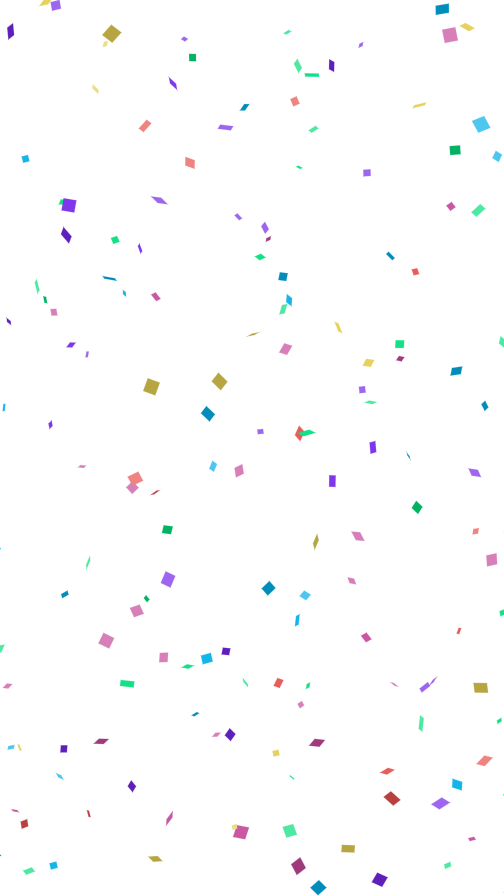
Write a WebGL 1 fragment shader that draws this pattern.

```glsl
precision highp float;
// Sparse tumbling confetti: foreshortened paper squares scattered on white.

uniform vec2 u_resolution;

#define CELLS_ACROSS 6.0   // grid cells over the canvas width, per layer
#define LAYERS 3           // overlaid grids, to hide the regular spacing
#define FILL 0.82          // chance that a cell holds a piece
#define HALF_MIN 0.0050    // half side of the smallest piece, canvas widths
#define HALF_MAX 0.0140    // half side of the largest piece
#define THINNEST 0.16      // narrowest foreshortening, seen nearly edge-on
#define EDGE 0.75          // edge softness in device pixels

const float TAU = 6.28319;

vec3 hash3(vec3 p) {
  p = fract(p * vec3(0.1031, 0.1030, 0.0973));
  p += dot(p, p.yzx + 33.33);
  return fract((p.xxy + p.yzz) * p.zyx);
}

vec2 rotate(vec2 p, float angle) {
  float c = cos(angle), s = sin(angle);
  return vec2(c * p.x - s * p.y, s * p.x + c * p.y);
}

// Paper hue picked by a random number, weighted by the interval lengths
vec3 paperColor(float pick) {
  vec3 pink   = vec3(0.79, 0.34, 0.64);
  vec3 green  = vec3(0.08, 0.88, 0.52);
  vec3 blue   = vec3(0.08, 0.71, 0.92);
  vec3 yellow = vec3(0.90, 0.82, 0.36);
  vec3 red    = vec3(0.91, 0.36, 0.35);
  vec3 purple = vec3(0.50, 0.21, 0.92);
  vec3 color = pink;
  color = mix(color, green,  step(0.22, pick));
  color = mix(color, blue,   step(0.45, pick));
  color = mix(color, yellow, step(0.61, pick));
  color = mix(color, red,    step(0.74, pick));
  color = mix(color, purple, step(0.82, pick));
  return color;
}

// Bright, plain or shaded side of the paper
vec3 lightPaper(vec3 color, float light) {
  vec3 bright = mix(color, vec3(1.0), 0.24);
  vec3 shaded = max(color * 0.86 - 0.06, 0.0);
  return light < 0.38 ? bright : (light < 0.7 ? color : shaded);
}

// Signed distance to a square spun in its plane, tilted, then turned on screen
float tiltedSquare(vec2 p, float halfSide, float spin, float squash, float turn) {
  vec2 q = rotate(p, turn);
  q.y /= squash;
  q = rotate(q, spin);
  float c = cos(spin), s = sin(spin);
  vec2 slope = vec2(length(vec2(c, s / squash)), length(vec2(s, c / squash)));
  vec2 d = (abs(q) - halfSide) / slope;
  return max(d.x, d.y);
}

void main() {
  vec2 uv = gl_FragCoord.xy / u_resolution.x;
  float softness = EDGE / u_resolution.x;
  vec3 color = vec3(1.0);

  for (int layer = 0; layer < LAYERS; layer++) {
    float seed = float(layer) * 11.0;
    vec2 grid = uv * CELLS_ACROSS + 20.0 + 0.37 * float(layer);
    vec2 home = floor(grid);

    // Neighbouring cells, since pieces may cross cell borders
    for (int j = -1; j <= 1; j++) {
      for (int i = -1; i <= 1; i++) {
        vec2 cell = home + vec2(float(i), float(j));
        vec3 place = hash3(vec3(cell, seed + 1.0));
        vec3 pose  = hash3(vec3(cell, seed + 4.0));
        vec3 look  = hash3(vec3(cell, seed + 7.0));

        vec2 p = (grid - cell - place.xy) / CELLS_ACROSS;
        float halfSide = mix(HALF_MIN, HALF_MAX, look.x);
        float squash = mix(THINNEST, 1.0, pose.y);
        float d = tiltedSquare(p, halfSide, pose.x * TAU, squash, pose.z * TAU);

        float coverage = 1.0 - smoothstep(-softness, softness, d);
        coverage *= step(place.z, FILL);
        color = mix(color, lightPaper(paperColor(look.y), look.z), coverage);
      }
    }
  }

  gl_FragColor = vec4(color, 1.0);
}
```
